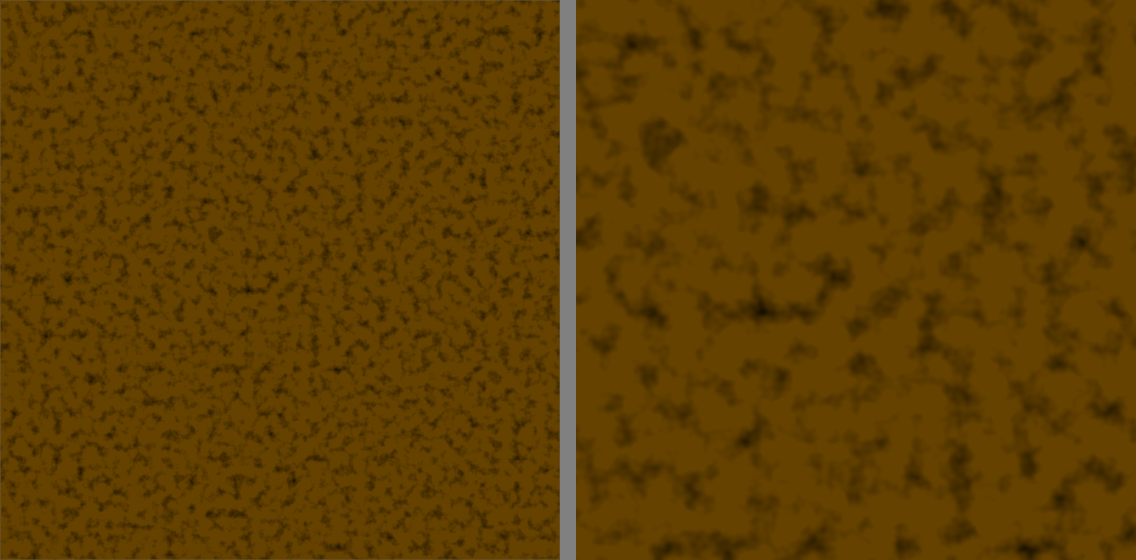
Left, the full canvas; right, a detail of the centre.
A WebGL 1 fragment shader for this texture:

```glsl
precision highp float;
// Brown ground mottled with small soft dark blotches, inside a hairline pale rim.
// Three octaves of gradient noise are clipped at a threshold, so the blotches
// darken an otherwise flat colour.

uniform vec2 u_resolution;

float hash(vec2 p) {
  vec3 q = fract(vec3(p.xyx) * 0.1031);
  q += dot(q, q.yzx + 33.33);
  return fract((q.x + q.y) * q.z);
}

// Dot product of a lattice point's random unit gradient with the offset to it
float cornerSlope(vec2 cell, vec2 offset) {
  float angle = 6.28318 * hash(cell);
  return dot(vec2(cos(angle), sin(angle)), offset);
}

float gradientNoise(vec2 p) {
  vec2 cell = floor(p);
  vec2 f = fract(p);
  vec2 fade = f * f * f * (f * (f * 6.0 - 15.0) + 10.0);
  vec2 right = vec2(1.0, 0.0);
  vec2 up = vec2(0.0, 1.0);
  float low = mix(cornerSlope(cell, f),
                  cornerSlope(cell + right, f - right), fade.x);
  float high = mix(cornerSlope(cell + up, f - up),
                   cornerSlope(cell + 1.0, f - 1.0), fade.x);
  return mix(low, high, fade.y);
}

float fractalNoise(vec2 p) {
  float sum = 0.0;
  float weight = 1.0;
  for (int octave = 0; octave < 3; octave++) {
    sum += weight * gradientNoise(p);
    p = p * 2.0 + vec2(37.3, 71.7);
    weight *= 0.5;
  }
  return sum;
}

void main() {
  vec2 uv = gl_FragCoord.xy / u_resolution;

  // Blotches: only noise above the threshold darkens the ground
  float excess = max(fractalNoise(uv * 50.0 + 11.4) + 0.05, 0.0);
  float darkness = min(0.57 * excess + 0.2 * excess * excess * excess, 1.0);
  vec3 ground = vec3(0.40, 0.26, 0.0);
  vec3 color = ground * (1.0 - darkness);

  // Pale rim along the canvas border
  vec2 toBorder = min(uv, 1.0 - uv);
  float rim = 1.0 - smoothstep(0.0015, 0.0025, min(toBorder.x, toBorder.y));
  color = mix(color, vec3(0.41, 0.36, 0.26), 0.5 * rim);

  gl_FragColor = vec4(color, 1.0);
}
```
